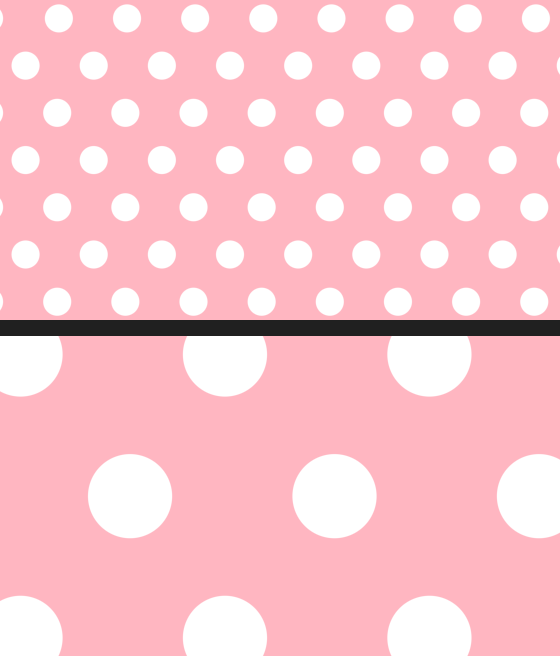
Top: the whole. Bottom: its middle third, enlarged.
Give the GLSL for this pattern, as a Shadertoy shader.

```glsl
// White polka dots on flat pink, in staggered rows counted from the top edge.
// Each pixel finds its nearest row and column, then measures the distance to
// that dot's centre. Lengths are fractions of the canvas height.

#define COLUMN_PITCH   0.21297
#define ROW_PITCH      0.14756
#define DOT_RADIUS     0.04384
#define FIRST_ROW_Y    0.0575    // measured down from the top edge
#define EVEN_ROW_X    -0.0342
#define ODD_ROW_X      0.0799
#define TOP_ROW_NUDGE  0.0052    // slight misprint of the top row
#define EDGE_PIXELS    0.75
#define PINK  vec3(1.0, 0.714, 0.757)
#define WHITE vec3(1.0)

// Signed distance to the nearest dot; negative inside.
float dotDistance(vec2 p)
{
    float row = round((p.y - FIRST_ROW_Y) / ROW_PITCH);
    float startX = mix(EVEN_ROW_X, ODD_ROW_X, mod(row, 2.0));
    float column = round((p.x - startX) / COLUMN_PITCH);

    vec2 centre = vec2(startX + column * COLUMN_PITCH,
                       FIRST_ROW_Y + row * ROW_PITCH);

    // Every whole dot of the top row sits a little to the right.
    if (row < 0.5 && column > 0.5) centre.x += TOP_ROW_NUDGE;

    return length(p - centre) - DOT_RADIUS;
}

void mainImage(out vec4 fragColor, in vec2 fragCoord)
{
    // Height units, with y running down from the top
    vec2 p = fragCoord / iResolution.y;
    p.y = 1.0 - p.y;

    // Antialiased dot coverage
    float edge = EDGE_PIXELS / iResolution.y;
    float coverage = 1.0 - smoothstep(-edge, edge, dotDistance(p));

    fragColor = vec4(mix(PINK, WHITE, coverage), 1.0);
}
```
